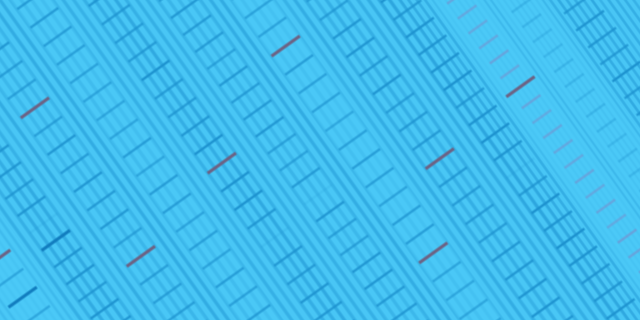
This pattern is drawn by a Shadertoy shader. Its source:

```glsl
// Slanted ladder columns on sky blue: soft rails run down to the right, with
// short rungs across each column and a few red or deep blue accent rungs.
// A rotated frame is split into columns; each has its own phase and density.

const float COLUMNS_PER_HEIGHT = 5.3333;
const vec2 ACROSS = vec2(0.814, 0.581);
const vec2 ALONG = vec2(0.581, -0.814);

const vec3 SKY = vec3(0.295, 0.79, 0.97);
const vec3 RAIL = vec3(0.155, 0.625, 0.855);
const vec3 RUNG = vec3(0.11, 0.57, 0.81);
const vec3 DEEP = vec3(0.06, 0.48, 0.74);
const vec3 RED = vec3(0.43, 0.37, 0.50);
const vec3 LILAC = vec3(0.45, 0.58, 0.82);

// Per column: accent position, rung pitch, rungs per accent (0 = none), mesh
const vec4 COLUMN[12] = vec4[12](
    vec4(-0.85, 0.38, 99, 0.2), vec4(-0.54, 0.35, 0, 0.9),
    vec4(-2.54, 0.38, 8, 0.55), vec4(-0.63, 0.38, 0, 0.35),
    vec4(0.02, 0.38, 99, 0.95), vec4(-0.01, 0.347, 0, 0.55),
    vec4(-0.95, 0.385, 11, 0.2), vec4(2.07, 0.38, 99, 0.75),
    vec4(0.1, 0.36, 0, 1.0),    vec4(1.875, 0.306, 99, 0.2),
    vec4(1.7, 0.306, 0, 0.3),   vec4(2.0, 0.347, 0, 1.0));

float hash(vec2 p) {
    return fract(sin(dot(p, vec2(127.1, 311.7))) * 43758.5453);
}

// Soft-edged bar centred on the origin
float bar(vec2 p, vec2 halfSize, float soft) {
    vec2 d = abs(p) - halfSize;
    vec2 m = 1.0 - smoothstep(-soft, soft, d);
    return m.x * m.y;
}

// Soft parallel lines on whole values of x, with uneven strength
float rails(float x, float soft) {
    float id = floor(x + 0.5);
    float strength = mix(0.7, 1.0, hash(vec2(id, 3.0)));
    return strength * (1.0 - smoothstep(0.2 - soft, 0.2 + soft, abs(x - id)));
}

void mainImage(out vec4 fragColor, in vec2 fragCoord) {
    vec2 p = fragCoord / iResolution.y * COLUMNS_PER_HEIGHT;
    float soft = max(0.022, 0.75 * COLUMNS_PER_HEIGHT / iResolution.y);

    // Rotated frame; columns become narrower towards the upper right
    float across = dot(p, ACROSS) - 0.528;
    float along = dot(p, ALONG);
    float squeeze = across > 8.0 ? 1.263 : 1.0;
    float lane = across + 0.263 * max(across - 8.0, 0.0);
    int id = int(clamp(floor(lane + 0.5), 0.0, 11.0));
    vec4 style = COLUMN[id];
    float mesh = style.w;
    float x = (lane - float(id)) / squeeze;
    bool pale = id == 9 || id == 10;
    bool fine = pale || id == 0;

    // Rails: strong in the gaps, weighted by mesh inside the column
    float inside = 1.0 - smoothstep(0.26, 0.33, abs(x));
    float weight = mix(0.75, 0.1 + 0.8 * mesh, inside);
    weight *= fine ? 0.6 : 1.0;
    float count = fine ? 9.0 : 7.0;
    float lines = rails(lane * count, soft * count);
    vec3 color = mix(SKY, RAIL, weight * (0.1 + 0.85 * lines));

    // Rungs with uneven strength and a few left out
    float k = floor((along - style.x) / style.y + 0.5);
    float y = along - style.x - k * style.y;
    float seed = hash(vec2(k, float(id)));
    bool red = style.z > 0.0 && mod(k, style.z) < 0.5;
    bool deep = id < 2 && int(k) == 2 - 2 * id;
    bool accent = red || deep;
    float opacity = (0.62 + 0.28 * mesh) * mix(0.8, 1.1, seed);
    opacity *= seed < 0.03 ? 0.2 : 1.0;
    opacity *= id == 10 ? 0.45 : 1.0;
    opacity = accent ? 0.95 : opacity;

    vec3 ink = red ? RED : deep ? DEEP : id == 9 ? LILAC : RUNG;
    vec2 halfSize = accent ? vec2(0.29, 0.027)
                           : vec2(pale ? 0.19 : 0.285, 0.021);
    color = mix(color, ink, opacity * bar(vec2(x, y), halfSize, soft));

    fragColor = vec4(color, 1.0);
}
```
